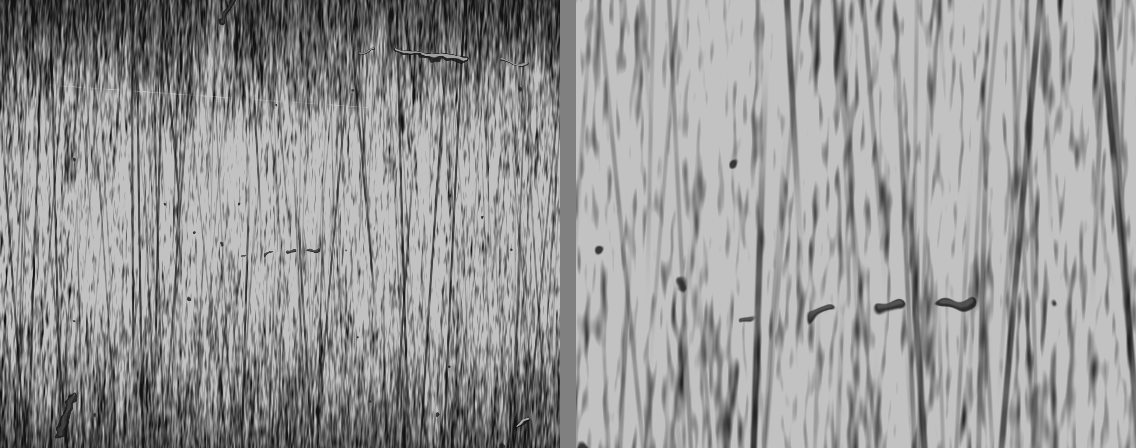
Left: the whole. Right: its middle third, enlarged.
This texture is drawn by a Shadertoy shader. Its source:

```glsl
vec2 hash2(vec2 p) {
    vec3 q = fract(p.xyx * vec3(0.1031, 0.1030, 0.0973));
    q += dot(q, q.yzx + 33.33);
    return fract((q.xx + q.yz) * q.zy);
}

float gradientNoise(vec2 p) {
    vec2 cell = floor(p), f = fract(p);
    vec2 u = f * f * f * (f * (f * 6.0 - 15.0) + 10.0);
    float a = dot(hash2(cell) * 2.0 - 1.0, f);
    float b = dot(hash2(cell + vec2(1, 0)) * 2.0 - 1.0, f - vec2(1, 0));
    float c = dot(hash2(cell + vec2(0, 1)) * 2.0 - 1.0, f - vec2(0, 1));
    float d = dot(hash2(cell + 1.0) * 2.0 - 1.0, f - 1.0);
    return mix(mix(a, b, u.x), mix(c, d, u.x), u.y);
}

float segmentDistance(vec2 p, vec2 a, vec2 b) {
    vec2 ab = b - a;
    return length(p - a - ab * clamp(dot(p - a, ab) / dot(ab, ab), 0.0, 1.0));
}

// Short streaks in layers, each leaning a little differently
float brushedGrain(vec2 p) {
    float sum = 0.0;
    for (int i = 0; i < 6; i++) {
        float k = float(i);
        float lean = (fract(k * 0.618 + 0.2) - 0.5) * 0.2;
        vec2 scale = vec2(85.0 + 32.0 * k, 4.0 + 1.6 * k * k);
        sum += gradientNoise((p + vec2(lean * p.y, 0.0)) * scale + 37.0 * k);
    }
    return 0.42 * sum + 0.16 * gradientNoise(p * vec2(16.0, 1.6) + 7.0);
}

// Long, nearly vertical scratches: many faint, few deep
float scratches(vec2 p, float width) {
    float kept = 1.0;
    for (int i = 0; i < 150; i++) {
        vec2 place = hash2(vec2(i, 3)), shape = hash2(vec2(i, 17));
        float depth = shape.x * shape.x * shape.x;
        float middle = place.y * 1.2 - 0.1;
        float halfLength = 0.12 + 0.3 * shape.y + 0.35 * depth;
        float slope = (hash2(vec2(i, 29)).x - 0.5) * 0.2;
        float y = p.y - middle;
        float x = place.x * width + slope * y + 0.008 * y * y;
        float line = 1.0 - smoothstep(0.0004 + 0.0008 * depth, 0.0024 + 0.0012 * depth, abs(p.x - x));
        line *= 1.0 - smoothstep(0.6, 1.0, abs(y) / halfLength);
        line *= clamp(0.85 + 0.8 * gradientNoise(vec2(float(i) * 5.3, p.y * 30.0)), 0.0, 1.0);
        kept *= 1.0 - line * (0.2 + 0.5 * depth);
    }
    return kept;
}

// Small dark pits
float pits(vec2 p, float width) {
    float mask = 0.0;
    for (int i = 0; i < 26; i++) {
        vec2 center = hash2(vec2(i, 51)) * vec2(width, 1.0);
        float size = 0.002 + 0.005 * pow(hash2(vec2(i, 63)).x, 4.0);
        float d = length((p - center) * vec2(1.0, 0.8)) + 0.004 * gradientNoise(p * 140.0);
        mask = max(mask, 1.0 - smoothstep(size - 0.001, size + 0.0015, d));
    }
    return mask;
}

// Ragged tear with a dark lower rim and a lit upper ridge
float tear(float tone, vec2 p, vec2 a, vec2 b, float size, float shine) {
    vec2 q = p + 0.012 * vec2(gradientNoise(p * 45.0), gradientNoise(p * 45.0 + 19.0));
    float ragged = size * (1.0 + 0.9 * gradientNoise(p * 75.0));
    float rim = 1.0 - smoothstep(ragged, ragged + 0.002, segmentDistance(q, a, b));
    float ridge = 1.0 - smoothstep(0.0, 0.0025, segmentDistance(q - vec2(0.0, size * 0.4), a, b) - ragged * 0.3);
    return mix(mix(tone, 0.09, rim * 0.85), 0.72, ridge * shine);
}

void mainImage(out vec4 fragColor, in vec2 fragCoord) {
    vec2 p = fragCoord / iResolution.y;
    float width = iResolution.x / iResolution.y;

    // Broad band of light across the middle
    float light = 0.13 + 0.69 * smoothstep(-0.25, 0.48, p.y) * (1.0 - smoothstep(0.55, 1.15, p.y));
    light -= 0.07 * pow(abs(2.0 * p.x / width - 1.0), 3.0);

    // Grain and scratches, flattened where the metal saturates
    float tone = light + brushedGrain(p) * (0.45 + 0.8 * light);
    tone = min(tone, 0.76) * scratches(p, width);
    tone = mix(tone, 0.12, 0.85 * pits(p, width));

    // Faint hairline across the grain
    float hairline = 1.0 - smoothstep(0.0004, 0.002, segmentDistance(p, vec2(0.11, 0.81), vec2(0.82, 0.76)));
    tone += 0.16 * hairline * smoothstep(-0.2, 0.3, gradientNoise(p * 30.0));

    // Tears along the upper right
    tone = tear(tone, p, vec2(0.88, 0.887), vec2(0.95, 0.876), 0.004, 0.8);
    tone = tear(tone, p, vec2(0.94, 0.875), vec2(1.04, 0.868), 0.006, 0.85);
    tone = tear(tone, p, vec2(0.80, 0.882), vec2(0.835, 0.887), 0.002, 0.7);
    tone = tear(tone, p, vec2(1.12, 0.864), vec2(1.18, 0.856), 0.002, 0.8);

    // Row of short nicks near the center
    for (int i = 0; i < 4; i++) {
        float k = float(i);
        vec2 a = vec2(0.54 + 0.05 * k, 0.428 + 0.004 * k);
        tone = tear(tone, p, a, a + vec2(0.008 + 0.004 * k, 0.002), 0.001 + 0.0007 * k, 0.25);
    }

    // Gouges at the upper and lower edges
    tone = tear(tone, p, vec2(0.52, 1.0), vec2(0.495, 0.955), 0.005, 0.15);
    tone = tear(tone, p, vec2(0.163, 0.115), vec2(0.133, 0.03), 0.009, 0.2);
    tone = tear(tone, p, vec2(1.155, 0.05), vec2(1.18, 0.064), 0.004, 0.9);

    fragColor = vec4(vec3(clamp(tone, 0.07, 0.76)), 1.0);
}
```
